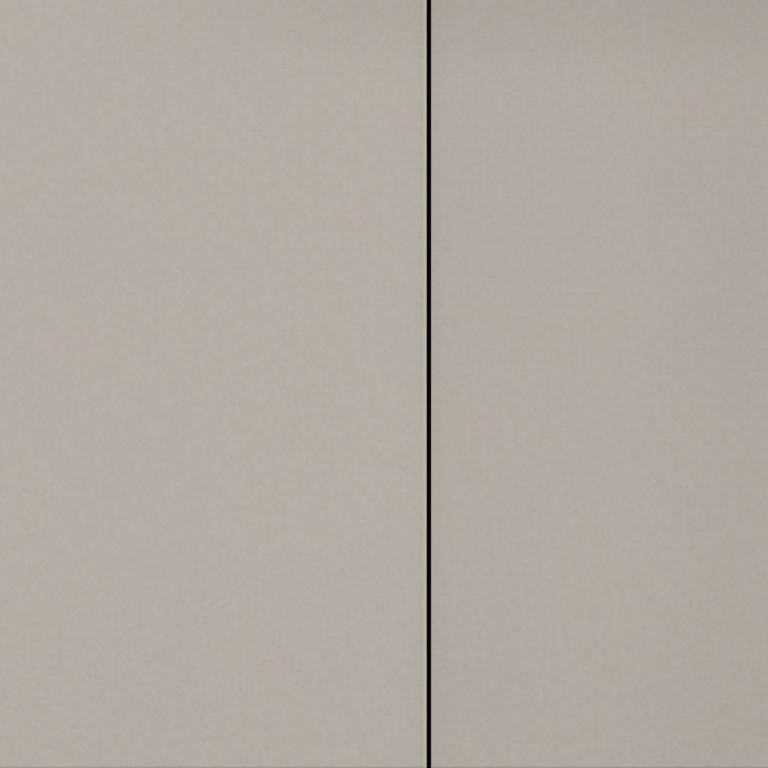
Write a Shadertoy shader that draws this texture.

```glsl
float hash(vec2 p) {
    return fract(sin(dot(p, vec2(127.1, 311.7))) * 43758.5453);
}

float valueNoise(vec2 p) {
    vec2 cell = floor(p);
    vec2 f = fract(p);
    f = f * f * (3.0 - 2.0 * f);
    float low = mix(hash(cell), hash(cell + vec2(1.0, 0.0)), f.x);
    float high = mix(hash(cell + vec2(0.0, 1.0)), hash(cell + vec2(1.0, 1.0)), f.x);
    return mix(low, high, f.y);
}

float fbm(vec2 p, int octaves) {
    float sum = 0.0;
    float weight = 0.5;
    float total = 0.0;
    for (int i = 0; i < octaves; i++) {
        sum += weight * valueNoise(p);
        total += weight;
        p = p * 2.03 + vec2(17.3, 9.1);
        weight *= 0.5;
    }
    return sum / total;
}

// Coverage of a vertical band, softened at its edges
float band(float x, float center, float halfWidth, float soft) {
    return 1.0 - smoothstep(halfWidth - soft, halfWidth + soft, abs(x - center));
}

// Broad light falloff over both panels
vec3 panelColor(vec2 uv, float seamX) {
    vec3 color = vec3(0.712, 0.682, 0.642);
    color -= 0.012 * smoothstep(seamX - 0.01, seamX + 0.01, uv.x);
    color -= 0.014 * smoothstep(0.75, 1.0, uv.x);
    color -= 0.025 * smoothstep(0.88, 1.0, uv.y) * smoothstep(0.05, 0.5, uv.x);
    color -= 0.010 * smoothstep(0.35, 0.0, uv.y);
    return color;
}

// Cool blotches and fine grain
vec3 surfaceVariation(vec2 uv) {
    float blotch = smoothstep(0.45, 0.8, fbm(uv * 9.0, 3));
    float grain = valueNoise(uv * 230.0) + valueNoise(uv * 410.0 + 31.0) - 1.0;
    return blotch * vec3(-0.006, -0.004, 0.012) + 0.016 * grain;
}

void mainImage(out vec4 fragColor, in vec2 fragCoord) {
    vec2 uv = fragCoord / iResolution.xy;
    float pixel = 1.0 / iResolution.x;
    float seamX = 0.5585;

    vec3 color = panelColor(uv, seamX) + surfaceVariation(uv);

    // Shading and a pale lip beside the seam
    color -= 0.025 * exp(-abs(uv.x - seamX) / 0.012);
    color += 0.045 * band(uv.x, seamX - 0.0055, 0.0015, pixel);

    // Dark gap between the panels
    float gap = band(uv.x, seamX, 0.0027, max(0.0012, 0.7 * pixel));
    color = mix(color, vec3(0.015, 0.018, 0.016), gap);

    // Thin shade along the lower edge
    color *= 1.0 - 0.12 * (1.0 - smoothstep(0.0, 0.003, uv.y));

    fragColor = vec4(color, 1.0);
}
```
